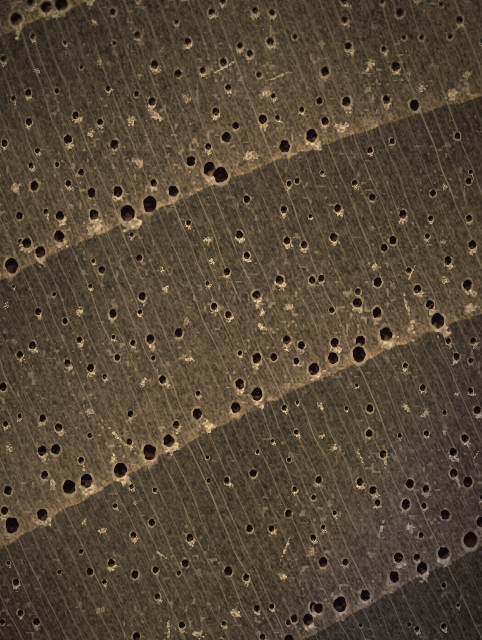
A WebGL 2 fragment shader for this texture:

```glsl
#version 300 es
precision highp float;
// End grain of ring-porous wood: slanted, gently bowed growth rings crossed by
// fine pale rays. Jittered cells scatter small pores with cream flakes, and a
// row of large pores follows the upper side of every ring boundary.
uniform vec2 u_resolution;
out vec4 fragColor;

#define RAY_COUNT 43.0
#define RAY_WIDTH 0.0012
#define PORE_CELL 0.038
#define PORE_CHANCE 0.78
#define PORE_RADIUS 0.0066
#define ROW_CELL 0.042
#define ROW_RADIUS 0.0122
#define GRAIN 0.40
#define CRUMBS 0.55

const vec3 LATE_WOOD = vec3(0.245, 0.208, 0.160);
const vec3 EARLY_WOOD = vec3(0.345, 0.285, 0.210);
const vec3 RAY_COLOR = vec3(0.56, 0.48, 0.38);
const vec3 HOLE = vec3(0.075, 0.042, 0.035);
const vec3 WALL = vec3(0.38, 0.27, 0.17);
const vec3 CREAM = vec3(0.76, 0.65, 0.50);

float hash(vec2 p) {
  vec3 q = fract(p.xyx * vec3(0.1031, 0.1030, 0.0973));
  q += dot(q, q.yzx + 33.33);
  return fract((q.x + q.y) * q.z);
}

float noise(vec2 p) {
  vec2 i = floor(p), f = fract(p);
  f = f * f * (3.0 - 2.0 * f);
  return mix(mix(hash(i), hash(i + vec2(1, 0)), f.x),
             mix(hash(i + vec2(0, 1)), hash(i + vec2(1, 1)), f.x), f.y);
}

// Ring coordinate: whole numbers lie on the growth boundaries.
float ringAt(vec2 p) {
  float c = (p.y - 0.645 * p.x + 0.16 * p.x * p.x) / (1.0 - 0.25 * p.x);
  float u = (c - 0.141) / 0.4335;
  return u + 0.0385 * u * u + 0.003 * u * u * u;
}

// Inverse of ringAt: the height of ring q at x.
float ringHeight(float q, float x) {
  float c = 0.141 + 0.4335 * q - 0.0167 * q * q;
  return c * (1.0 - 0.25 * x) + 0.645 * x - 0.16 * x * x;
}

// Coordinate across the rays, which run square to the rings.
float rayAt(vec2 p) { return p.x + 0.48 * p.y - 0.06 * p.y * p.y; }

float rays(vec2 p, float count, float width, float soft) {
  float t = rayAt(p) * count + 0.25 * (noise(p * 22.0) - 0.5), id = floor(t);
  float center = 0.5 + 0.4 * (hash(vec2(id, count)) - 0.5);
  float d = abs(fract(t) - center) / count;
  float strength = 0.45 + 0.55 * hash(vec2(id, count + 7.0));
  float broken = 0.35 + 0.65 * noise(vec2(id * 5.3, p.y * 40.0));
  return (1.0 - smoothstep(width - soft, width + soft, d)) * strength * broken;
}

// One pore: pale broken rim, cream flake below, dark hole with a lit lower wall.
vec3 pore(vec3 col, vec2 d, float r, vec2 id, float soft) {
  float h = hash(id + 31.7), turn = 6.2832 * hash(id + 5.1);
  vec2 w = d / r;
  float edge = soft / r;
  float ragged = noise(w * 2.3 + id * 7.0) - 0.5;
  float open = step(0.22, hash(id + 12.9));
  float dist = length(w * vec2(1.08, 0.9)) + 0.22 * ragged;
  float rim = 1.0 - smoothstep(1.15, 1.4 + edge, dist);
  float lit = smoothstep(0.25, 0.75, noise(w * 1.4 + id * 3.0) - 0.18 * w.y);
  col = mix(col, CREAM * 0.85, rim * open * (0.15 + 0.7 * lit));
  vec2 f = w - vec2(1.1 * (h - 0.4), -1.2 * open);
  f = mat2(cos(turn), sin(turn), -sin(turn), cos(turn)) * f;
  f *= h > 0.93 ? vec2(0.4, 2.6) : vec2(0.8, 1.15);
  float flake = 1.0 - smoothstep(0.7 - edge, 0.95 + edge, length(f) + 1.2 * ragged);
  float shade = 0.65 + 0.6 * noise(w * 3.1 + id);
  col = mix(col, CREAM * shade, flake * smoothstep(0.1, 0.5, h) * 0.9);
  float hole = (1.0 - smoothstep(0.9 - edge, 0.9 + edge, dist)) * open;
  float wall = smoothstep(0.0, 1.0, -w.y + 0.4 * w.x + 1.4 * ragged) * (0.3 + 0.7 * h);
  return mix(col, mix(HOLE, WALL, wall), hole);
}

void main() {
  vec2 p = gl_FragCoord.xy / u_resolution.y;
  float soft = 0.6 / u_resolution.y + 0.0018 * smoothstep(0.75, 1.0, p.y);

  // Wood tone: warm above each boundary, cool and dark just below it.
  float q = ringAt(p) + 0.016 * (noise(p * 60.0) - 0.5);
  float age = fract(q), nearest = floor(q + 0.5);
  float warm = smoothstep(0.0, 0.012, age) * (1.0 - smoothstep(0.05, 0.95, age));
  vec3 col = mix(LATE_WOOD, EARLY_WOOD, 0.25 + 0.75 * warm);
  float seam = smoothstep(0.0, 0.01, age) * exp(-age * 26.0);
  col += vec3(0.22, 0.17, 0.10) * seam * (0.3 + noise(p * 90.0));

  // Fine fibre grain, soft mottling and pale crumbs.
  vec2 fibre = vec2(rayAt(p), p.y);
  float grain = noise(fibre * vec2(420.0, 210.0)) + noise(p * 370.0 + 9.0) - 1.0;
  col *= 1.0 + GRAIN * grain + 0.18 * (noise(p * 95.0) - 0.5) + 0.3 * (noise(p * 5.0) - 0.5);
  float crumb = noise(p * 175.0 + 3.0) * (0.72 + 0.28 * noise(p * 24.0));
  col = mix(col, CREAM, CRUMBS * smoothstep(0.70, 0.86, crumb) * (1.0 - 0.5 * age));

  float ray = rays(p, RAY_COUNT, RAY_WIDTH, soft);
  ray += 0.5 * rays(p, RAY_COUNT * 1.9, RAY_WIDTH * 0.6, soft);
  col = mix(col, RAY_COLOR, min(ray, 1.0) * 0.85);

  // Scattered pores shrink and thin out towards the end of a ring.
  for (int k = 0; k < 9; k++) {
    vec2 id = floor(p / PORE_CELL) + vec2(k % 3 - 1, k / 3 - 1);
    vec2 center = (id + 0.1 + 0.8 * vec2(hash(id), hash(id + 17.3))) * PORE_CELL;
    float a = fract(ringAt(center));
    float r = PORE_RADIUS * mix(1.1, 0.65, a) * (0.6 + 0.65 * hash(id + 3.7));
    if (a > 0.09 && a < 0.96 && hash(id + 41.0) < PORE_CHANCE * (1.15 - 0.35 * a))
      col = pore(col, p - center, r, id, soft);
  }

  // Large pores strung along the nearest boundary.
  for (int k = -1; k <= 1; k++) {
    vec2 id = vec2(floor(p.x / ROW_CELL) + float(k), nearest * 13.0 + 90.0);
    float x = (id.x + 0.2 + 0.6 * hash(id)) * ROW_CELL;
    float lift = 0.035 + 0.045 * pow(hash(id + 9.0), 2.0);
    float r = ROW_RADIUS * (0.65 + 0.4 * hash(id + 2.0));
    col = pore(col, p - vec2(x, ringHeight(nearest + lift, x)), r, id, soft);
  }

  // Uneven light: dim corners, with a cool cast at the lower right.
  vec2 v = gl_FragCoord.xy / u_resolution - vec2(0.5, 0.48);
  col *= 1.12 - 0.8 * dot(v, v);
  col = mix(col, col * vec3(0.88, 0.90, 1.08), smoothstep(0.35, 0.75, v.x - v.y));
  fragColor = vec4(clamp(col, 0.0, 1.0), 1.0);
}
```
